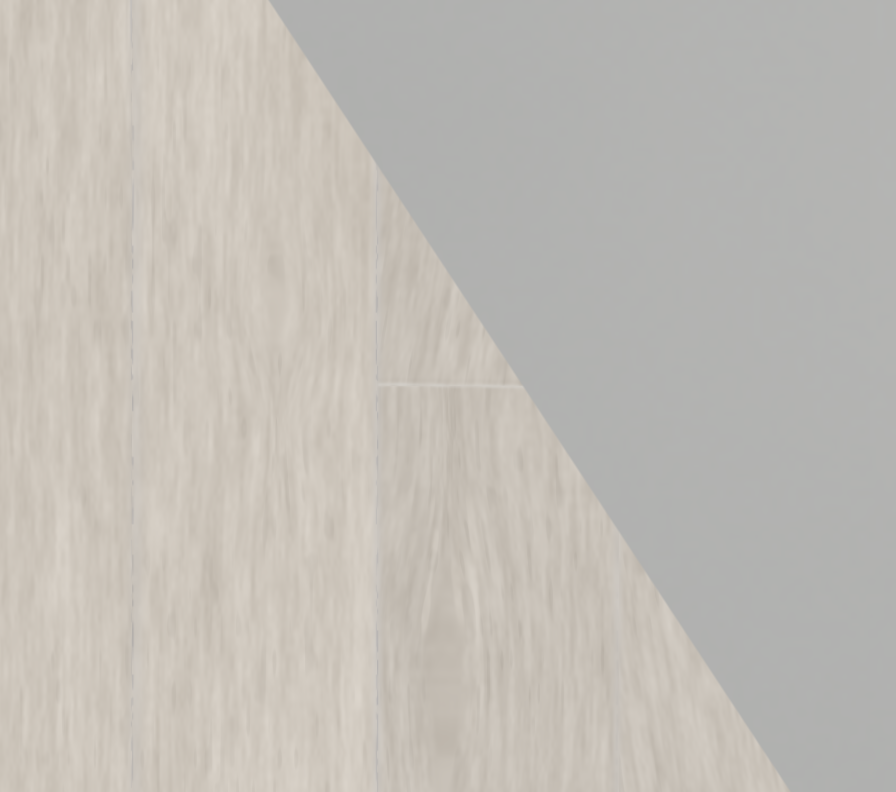
Write a WebGL 1 fragment shader that draws this texture.

```glsl
precision highp float;
// Pale oak floorboards cut by a diagonal edge against a smooth grey surface.
uniform vec2 u_resolution;

float hash(vec2 p) {
  vec3 q = fract(vec3(p.xyx) * 0.1031);
  q += dot(q, q.yzx + 33.33);
  return fract((q.x + q.y) * q.z);
}

float noise(vec2 p) {
  vec2 cell = floor(p), f = fract(p);
  f = f * f * (3.0 - 2.0 * f);
  return mix(mix(hash(cell), hash(cell + vec2(1.0, 0.0)), f.x),
             mix(hash(cell + vec2(0.0, 1.0)), hash(cell + 1.0), f.x), f.y);
}

// Noise centred on zero.
float ripple(vec2 p) {
  return noise(p) - 0.5;
}

// Soft line of the given half width at distance d.
float line(float d, float width) {
  return exp(-d * d / (width * width));
}

// Bends the grain into an arch around a centre; the slope sets its direction.
float arch(vec2 p, vec2 centre, float slope, vec2 size) {
  vec2 d = p - centre;
  float reach = exp(-dot(d / size, d / size));
  return slope * d.y * d.x / sqrt(d.x * d.x + 0.0003) * reach;
}

// Fibres from wide bands down to short pores, roughly -1 to 1.
float grain(vec2 p, float seed) {
  vec2 q = p + vec2(seed * 7.3, seed * 3.1);
  q.x += 0.008 * ripple(q * vec2(8.0, 5.0)) + 0.004 * ripple(q * vec2(30.0, 18.0));
  float fibres = 0.38 * ripple(q * vec2(17.0, 1.8));
  fibres += 0.55 * ripple(q * vec2(58.0, 4.5) + 11.0);
  fibres += 0.85 * ripple(q * vec2(115.0, 11.0) + 23.0);
  fibres += 0.75 * ripple(q * vec2(190.0, 28.0) + 37.0);
  fibres += 0.35 * ripple(q * vec2(240.0, 100.0) + 59.0);
  return fibres;
}

vec3 wood(vec2 p) {
  // Board layout: three long seams and one cross joint.
  float board = step(0.167, p.x) + step(0.476, p.x) + step(0.781, p.x);
  float upper = step(0.513, p.y) * step(1.5, board);
  float seed = board + 4.0 * upper + 1.0;

  // Grain direction, with arched figures in the middle boards.
  vec2 g = p;
  if (board == 1.0) g.x -= arch(p, vec2(0.352, 0.54), 0.32, vec2(0.06, 0.11));
  if (board == 2.0 && upper < 0.5) g.x += arch(p, vec2(0.563, 0.31), 0.22, vec2(0.11, 0.24));
  if (upper > 0.5) g.x -= 0.16 * (p.y - 0.51);
  if (board == 3.0) g.x += 0.15 * p.y;
  float fibres = grain(g, seed);

  // Base tone, darker on the right-hand boards.
  vec3 colour = mix(vec3(0.806, 0.777, 0.737), vec3(0.783, 0.756, 0.719),
                    smoothstep(1.0, 2.0, board));
  colour += 0.050 * fibres * vec3(0.95, 1.0, 1.06);
  colour += 0.012 * ripple(p * vec2(5.0, 3.0) + seed) * vec3(1.0, 1.05, 1.15);

  // Broad shading, then pale flecks and dark pores in the figured boards.
  colour -= 0.022 * line(p.x - 0.520, 0.035) * line(p.y - 0.25, 0.23);
  colour -= 0.012 * line(p.x - 0.35, 0.05) * line(p.y - 0.54, 0.10);
  float fleck = smoothstep(0.62, 0.85, noise(g * vec2(100.0, 22.0) + 51.0));
  colour += 0.040 * fleck * line(p.x - 0.556, 0.060) * line(p.y - 0.24, 0.20);
  float pore = smoothstep(0.70, 0.92, noise(g * vec2(150.0, 24.0) + 71.0));
  colour -= 0.025 * pore * smoothstep(0.25, 0.7, noise(p * 8.0 + seed));
  colour += 0.010 * line(p.x - 0.25, 0.07) * smoothstep(0.7, 1.0, p.y);

  // Cool, faint long seams with a fine dotted crack.
  float broken = smoothstep(0.35, 0.75, noise(vec2(board * 5.0, p.y * 105.0)));
  broken *= 0.4 + 0.6 * noise(vec2(board * 9.0, p.y * 11.0));
  float wander = 0.003 * ripple(vec2(3.0, p.y * 5.0));
  float first = p.x - 0.167 - wander;
  float second = p.x - 0.476 - 0.4 * wander;
  float third = p.x - 0.779 - wander;
  float haze = 0.7 * line(first - 0.004, 0.009) + line(second, 0.006) + 0.8 * line(third, 0.006);
  colour = mix(colour, vec3(0.785, 0.772, 0.757), 0.55 * haze);
  float crack = line(first, 0.0015) + line(second, 0.0015) + 0.2 * line(third, 0.0015);
  colour -= vec3(0.085, 0.075, 0.052) * crack * broken;

  // Light cross joint, worn in places.
  float joint = p.y - 0.513 + 0.014 * (p.x - 0.56) - 0.002 * ripple(vec2(p.x * 40.0, 2.0));
  float span = smoothstep(0.474, 0.480, p.x);
  float worn = 0.35 + 0.5 * noise(vec2(p.x * 65.0, 8.0));
  colour = mix(colour, vec3(0.825, 0.812, 0.790), worn * span * line(joint, 0.0026));
  colour -= 0.010 * span * line(joint - 0.006, 0.003);
  return colour;
}

vec3 greySurface(vec2 p) {
  float light = smoothstep(0.35, 1.15, p.x) * smoothstep(-0.2, 0.8, p.y);
  vec3 colour = mix(vec3(0.688, 0.690, 0.684), vec3(0.706, 0.707, 0.700), light);
  return colour + 0.003 * ripple(p * 6.0) + 0.004 * ripple(p * 90.0);
}

void main() {
  vec2 p = gl_FragCoord.xy / u_resolution.y;
  float edge = (p.x + 0.6593 * p.y - 0.9983) / 1.1977;
  float blur = max(0.0018, 0.8 / u_resolution.y);
  vec3 colour = mix(wood(p), greySurface(p), smoothstep(-blur, blur, edge));
  gl_FragColor = vec4(colour, 1.0);
}
```
